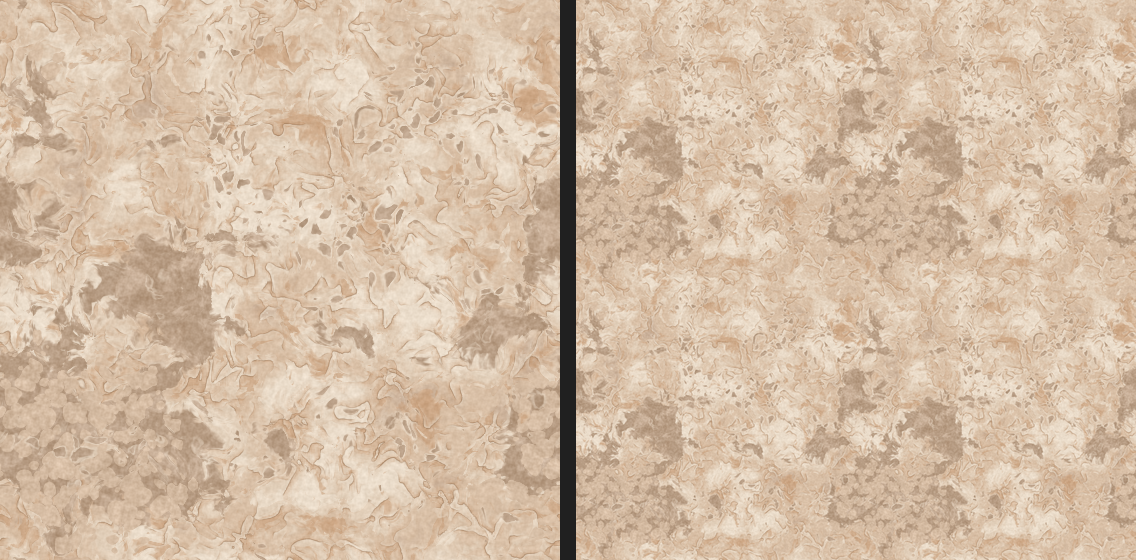
Left, the tile; right, the same tile 2 across and 2 down.
Write a Shadertoy shader that draws this texture.

```glsl
// Travertine: cream stone with crusty brown patches, rusty blushes, thin veins
// and small pits. Layers of wrapping gradient noise, bent by a shared domain
// warp, are cut by thresholds; wrapping cells scatter the pits and granules.

#define WARP 0.011
#define ROUGHNESS 0.0022
#define BROWN_LEVEL 0.62
#define RUST_LEVEL 0.75
#define VEIN_LAYERS 7
#define VEIN_WIDTH 0.0021
#define PIT_CELLS 34.0
#define CRUST_CELLS 42.0
#define GRAIN 0.016

const float TAU = 6.28318;
const vec3 PALE  = vec3(0.925, 0.87, 0.80);
const vec3 CREAM = vec3(0.885, 0.81, 0.725);
const vec3 TAN   = vec3(0.85, 0.75, 0.65);
const vec3 TAUPE = vec3(0.79, 0.69, 0.60);
const vec3 BROWN = vec3(0.69, 0.58, 0.48);
const vec3 RUST  = vec3(0.79, 0.63, 0.49);
const vec3 VEIN  = vec3(0.58, 0.44, 0.32);

float hash(vec2 p) {
    return fract(sin(dot(p, vec2(127.1, 311.7))) * 43758.5453);
}

// Dot product of a wrapped lattice gradient with the offset to its corner
float corner(vec2 cell, vec2 offset, float n, float seed) {
    float angle = TAU * hash(mod(cell, n) + seed);
    return dot(vec2(cos(angle), sin(angle)), offset);
}

// Gradient noise with n whole cells across the canvas
float noise(vec2 uv, float n, float seed) {
    vec2 p = uv * n + seed * 0.37, i = floor(p), f = p - i;
    vec2 u = f * f * f * (f * (f * 6.0 - 15.0) + 10.0), e = vec2(1, 0);
    return mix(mix(corner(i, f, n, seed), corner(i + e, f - e, n, seed), u.x),
               mix(corner(i + e.yx, f - e.yx, n, seed),
                   corner(i + 1.0, f - 1.0, n, seed), u.x), u.y);
}

// Octave sum scaled to a spread of about one
float fbm(vec2 uv, float n, int octaves, float seed) {
    float sum = 0.0, amp = 3.0;
    for (int i = 0; i < octaves; i++) {
        sum += amp * noise(uv, n, seed + float(i) * 3.1);
        n *= 2.0;
        amp *= 0.64;
    }
    return sum;
}

vec2 warp(vec2 uv, float n, float amount, float seed) {
    return uv + amount * vec2(fbm(uv, n, 3, seed), fbm(uv, n, 3, seed + 17.0));
}

// Signed depth inside randomly sized, turned ovals, in cell units
float scatter(vec2 uv, float n, float size, float stretch, float seed) {
    vec2 p = uv * n, i = floor(p);
    float depth = -1.0;
    for (int y = -1; y <= 1; y++)
    for (int x = -1; x <= 1; x++) {
        vec2 cell = i + vec2(x, y), id = mod(cell, n) + seed;
        vec2 d = p - cell - vec2(hash(id + 3.3), hash(id + 7.7));
        float a = TAU * hash(id + 11.9);
        d = mat2(cos(a), -sin(a), sin(a), cos(a)) * d;
        d.y *= stretch;
        depth = max(depth, size * (0.2 + 0.8 * hash(id + 19.1)) - length(d));
    }
    return depth;
}

// Wrapping hill around a centre, from -2 to 2
float hill(vec2 uv, vec2 centre) {
    vec2 c = cos(TAU * (uv - centre));
    return c.x + c.y;
}

void mainImage(out vec4 fragColor, in vec2 fragCoord) {
    vec2 uv = fragCoord / iResolution.xy;
    vec2 bent = warp(uv, 7.0, WARP, 1.0);
    vec2 rough = warp(bent, 36.0, ROUGHNESS, 41.0);

    // Cloudy cream ground
    float tone = fbm(rough, 6.0, 6, 5.0) + 0.15 * hill(uv, vec2(0.55, 0.62));
    vec3 col = mix(TAUPE, TAN, smoothstep(-2.2, -0.9, tone));
    col = mix(col, CREAM, smoothstep(-0.5, 0.3, tone));
    col = mix(col, PALE, smoothstep(0.4, 1.3, tone));

    // Rusty blushes and small flecks
    float rust = fbm(rough, 7.0, 6, 83.0);
    float fleck = fbm(rough, 24.0, 4, 97.0);
    col = mix(col, RUST, 0.75 * smoothstep(RUST_LEVEL, RUST_LEVEL + 1.1, rust));
    col = mix(col, RUST, 0.6 * smoothstep(1.0, 1.7, fleck + 0.4 * rust));
    col = mix(col, PALE, 0.7 * smoothstep(1.0, 1.7, 0.3 * tone - fleck));

    // Broken veins: dark line, rusty on one side and pale on the other
    vec2 along = mix(bent, rough, 0.6);
    for (int k = 0; k < VEIN_LAYERS; k++) {
        float s = float(k), v = fbm(along, 5.0 + s, 3, 120.0 + s * 13.0);
        float slope = length(vec2(dFdx(v), dFdy(v))) * iResolution.y;
        float d = v / max(slope, 14.0);
        float seen = smoothstep(0.1, 1.3, fbm(uv, 9.0, 3, 210.0 + s * 9.0));
        float side = smoothstep(-0.001, 0.001, d);
        float line = 1.0 - smoothstep(0.0, VEIN_WIDTH, abs(d));
        col = mix(col, PALE, 0.75 * seen * (1.0 - side) * exp(-abs(d) / 0.005));
        col = mix(col, RUST, 0.60 * seen * side * exp(-abs(d) / 0.006));
        col = mix(col, VEIN, 0.45 * seen * seen * line);
    }

    // Brown patches with ragged, faintly pale borders
    float crustZone = smoothstep(0.8, 1.7, hill(uv, vec2(0.10, 0.17))
                                 + 0.4 * fbm(bent, 8.0, 4, 301.0));
    float patches = 0.62 * fbm(rough, 6.0, 6, 331.0)
                  + 0.5 * hill(uv, vec2(0.14, 0.42)) + 0.6 * crustZone;
    float brown = smoothstep(BROWN_LEVEL, BROWN_LEVEL + 0.3, patches);
    float mottle = fbm(rough, 20.0, 4, 351.0);
    col = mix(col, PALE, 0.3 * smoothstep(BROWN_LEVEL - 0.3, BROWN_LEVEL, patches));
    col = mix(col, mix(BROWN, TAUPE, smoothstep(-0.5, 1.7, mottle)), 0.9 * brown);

    // Light granules that merge into a crust
    vec2 lumpy = mix(uv, rough, 0.4);
    float crust = scatter(lumpy, CRUST_CELLS, 0.9 * crustZone, 1.0, 401.0);
    col = mix(col, mix(TAN, TAUPE, 0.15) + 0.015 * mottle,
              0.9 * smoothstep(0.0, 0.1, crust));

    // Grey-brown pits with pale rims, densest at the upper right
    float pitZone = smoothstep(-0.5, 2.0, fbm(uv, 5.0, 3, 431.0)
                               + 0.45 * hill(uv, vec2(0.72, 0.66)));
    float pit = scatter(rough, PIT_CELLS, 0.58 * pitZone, 1.6, 461.0)
              + 0.06 * fleck * pitZone;
    col = mix(col, PALE, 0.6 * smoothstep(-0.18, -0.02, pit) * pitZone);
    col = mix(col, mix(BROWN, TAUPE, 0.35 + 0.35 * mottle),
              0.85 * smoothstep(0.0, 0.14, pit));

    // Fine grain, stronger in the brown stone
    float grain = fbm(uv, 120.0, 2, 503.0) + 0.5 * fbm(rough, 48.0, 2, 521.0);
    col += GRAIN * (1.0 + 0.5 * brown) * grain * vec3(0.9, 1.0, 1.1);

    fragColor = vec4(clamp(col, 0.0, 1.0), 1.0);
}
```
